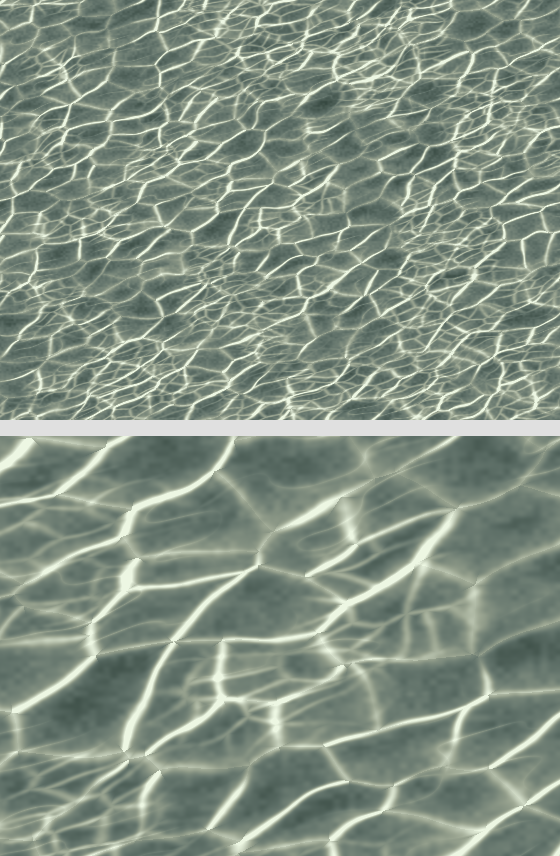
Top, the full canvas; bottom, a detail of the centre.
A WebGL 2 fragment shader for this texture:

```glsl
#version 300 es
precision highp float;

uniform vec2 u_resolution;
out vec4 fragColor;

vec2 hash2(vec2 cell) {
    vec3 h = fract(cell.xyx * vec3(0.1031, 0.1030, 0.0973));
    h += dot(h, h.yzx + 33.33);
    return fract((h.xx + h.yz) * h.zy);
}

float noise(vec2 p) {
    vec2 i = floor(p), f = fract(p);
    f = f * f * (3.0 - 2.0 * f);
    float low = mix(hash2(i).x, hash2(i + vec2(1, 0)).x, f.x);
    float high = mix(hash2(i + vec2(0, 1)).x, hash2(i + vec2(1, 1)).x, f.x);
    return mix(low, high, f.y);
}

vec2 noise2(vec2 p) {
    return vec2(noise(p), noise(p + 37.7));
}

// x: distance to the cell border, y: height below the cell centre, zw: border normal
vec4 cellBorder(vec2 p) {
    vec2 i = floor(p), f = fract(p);
    vec2 nearCell = vec2(0), toCentre = vec2(0);
    float nearest = 9.0;
    for (int y = -1; y <= 1; y++)
    for (int x = -1; x <= 1; x++) {
        vec2 cell = vec2(x, y);
        vec2 r = cell + hash2(i + cell) - f;
        if (dot(r, r) < nearest) {
            nearest = dot(r, r);
            toCentre = r;
            nearCell = cell;
        }
    }
    float border = 9.0;
    vec2 normal = vec2(0, 1);
    for (int y = -2; y <= 2; y++)
    for (int x = -2; x <= 2; x++) {
        vec2 cell = nearCell + vec2(x, y);
        vec2 r = cell + hash2(i + cell) - f;
        vec2 between = r - toCentre;
        if (dot(between, between) > 0.0001) {
            vec2 n = normalize(between);
            float d = dot(0.5 * (toCentre + r), n);
            if (d < border) {
                border = d;
                normal = n;
            }
        }
    }
    return vec4(border, toCentre.y, normal);
}

void main() {
    vec2 p = gl_FragCoord.xy / u_resolution.y + 3.0;

    // Bend the surface, then tilt the rows up to the right
    vec2 q = p + vec2(0.034, 0.02) * (noise2(p * 9.0) - 0.5);
    q += vec2(0.013, 0.008) * (noise2(p * vec2(26, 34) + 11.0) - 0.5);
    q.y -= 0.27 * q.x;

    // Soft light and shade inside the ripples
    vec4 ripple = cellBorder(q * vec2(11, 21));
    float shade = 0.335 + 0.16 * exp(-6.0 * ripple.x) + 0.07 * ripple.y;
    shade += 0.10 * (noise(q * vec2(13, 30) + 5.0) - 0.5);
    shade += 0.09 * (noise(q * vec2(34, 85)) - 0.5);

    // Bright crests, strongest where they climb to the right
    float climb = mix(0.35, 1.0, smoothstep(0.4, -0.25, ripple.z * ripple.w));
    float glow = smoothstep(0.15, 0.7, noise(p * vec2(14, 22) + 3.0));
    float width = mix(0.035, 0.08, noise(p * 31.0));
    float crest = exp(-pow(ripple.x / width, 2.0));
    shade += 0.52 * climb * mix(0.2, 1.0, glow) * crest;

    // Thin secondary filaments in patches
    float patches = smoothstep(0.35, 0.75, noise(p * vec2(8, 13) + 21.0));
    vec4 fine = cellBorder(q * vec2(19, 48) + 7.0);
    shade += 0.24 * patches * exp(-pow(fine.x / 0.1, 2.0));

    // Streaky wisps along the rows
    float ridge = 1.0 - abs(2.0 * noise(q * vec2(17, 62) + 9.0) - 1.0);
    shade += 0.17 * pow(ridge, 6.0) * smoothstep(0.3, 0.7, noise(p * vec2(11, 17)));

    // Sandy grain
    shade += 0.07 * (noise(p * vec2(170, 210)) - 0.5);
    shade = clamp(shade, 0.2, 0.93);

    // Blue-green shadows turning to warm pale highlights
    vec3 tint = mix(vec3(0, 0.07, 0.04), vec3(0, 0.04, -0.04), smoothstep(0.33, 0.65, shade));
    fragColor = vec4(shade + tint, 1.0);
}
```
